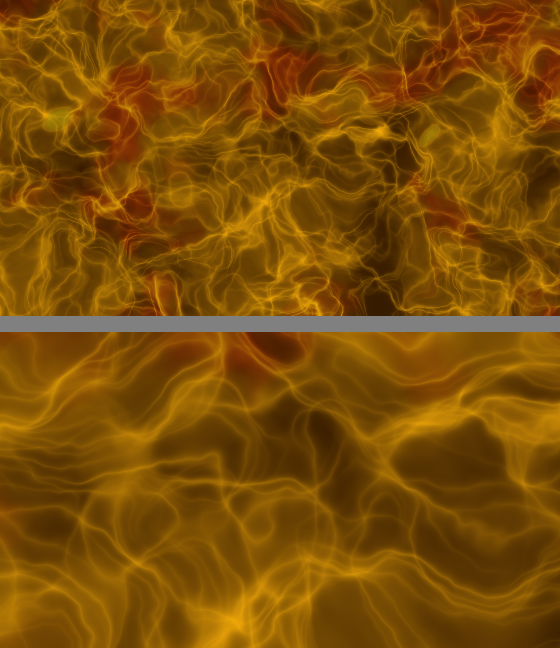
Top: the whole. Bottom: its middle third, enlarged.
Give the GLSL for this background, as a Shadertoy shader.

```glsl
// Translucent golden membranes over brown depth, with rusty pockets and small cells.
// Families of contours taken from pairs of gradient noise fields share their
// crossings, so the strands gather into knots and fan out into sheets.

vec2 hash2(vec2 p) {
    vec3 h = fract(p.xyx * vec3(0.1031, 0.1030, 0.0973));
    h += dot(h, h.yzx + 33.33);
    return fract((h.xx + h.yz) * h.zy);
}

float corner(vec2 cell, vec2 offset) {
    float angle = 6.2832 * hash2(cell).x;
    return dot(vec2(cos(angle), sin(angle)), offset);
}

float gradientNoise(vec2 p) {
    vec2 i = floor(p), f = fract(p);
    vec2 u = f * f * f * (f * (f * 6.0 - 15.0) + 10.0);
    vec2 e = vec2(1, 0);
    return mix(mix(corner(i, f), corner(i + e, f - e), u.x),
               mix(corner(i + e.yx, f - e.yx), corner(i + 1.0, f - 1.0), u.x), u.y);
}

float fbm(vec2 p) {
    float sum = 0.0, amp = 1.0;
    for (int i = 0; i < 3; i++) {
        sum += amp * gradientNoise(p);
        p = mat2(1.6, 1.2, -1.2, 1.6) * p + 7.3;
        amp *= 0.5;
    }
    return sum;
}

// Light of one bundle: x = thin strands, y = sheets that fade to one side.
vec2 bundle(vec2 p, float freq, float seed) {
    float base = gradientNoise(p * freq + seed);
    float fan = gradientNoise(p * freq * 1.3 + seed + 31.7);
    vec2 light = vec2(0);
    for (int i = 0; i < 6; i++) {
        float id = float(i);
        vec2 shift = seed + id * vec2(5.7, 9.1);
        float wobble = gradientNoise(p * 9.0 + shift) + 0.4 * gradientNoise(p * 23.0 - shift);
        float n = base + (id - 2.5) * 0.22 * fan + 0.09 * wobble;
        float visible = smoothstep(-0.25, 0.4, gradientNoise(p * 4.5 - shift));
        light.x += visible * exp(-abs(n) * 230.0 / freq);
        light.y += visible * exp(n > 0.0 ? -8.0 * n : 45.0 * n);
    }
    return light;
}

// Scattered oval cells: x = rim and body light, y = yellow-green filling.
vec2 ovalCells(vec2 p) {
    vec2 light = vec2(0);
    vec2 grid = p * 4.0, home = floor(grid);
    float wobble = 0.09 * gradientNoise(p * 16.0) + 0.03 * gradientNoise(p * 40.0);
    for (int y = -1; y <= 1; y++)
    for (int x = -1; x <= 1; x++) {
        vec2 cell = home + vec2(x, y);
        vec2 rnd = hash2(cell + 17.0), kind = hash2(cell + 53.0);
        if (kind.x > 0.3) continue;
        float a = 6.2832 * rnd.x;
        vec2 d = mat2(cos(a), sin(a), -sin(a), cos(a)) * (grid - cell - 0.2 - 0.6 * rnd);
        float edge = length(d * vec2(1.0, 1.0 + kind.y)) - mix(0.12, 0.25, rnd.y) + wobble;
        float body = smoothstep(0.04, -0.08, edge);
        light.x += 0.3 * exp(-abs(edge) * 30.0) + 0.1 * body;
        light.y += body * step(kind.x, 0.08);
    }
    return light;
}

void mainImage(out vec4 fragColor, in vec2 fragCoord) {
    vec2 p = fragCoord / iResolution.y;

    // Broad folds plus a fine tremor
    vec2 q = p + 0.085 * vec2(fbm(p * 3.0 + 3.1), fbm(p * 3.0 + 47.9));
    q += 0.014 * vec2(fbm(p * 14.0), fbm(p * 14.0 + 61.3));

    vec2 web = bundle(q, 2.3, 11.3)
             + bundle(q, 3.6, 42.6) * vec2(0.9, 1.0)
             + bundle(q, 5.6, 73.8) * vec2(0.65, 0.8)
             + bundle(q, 8.5, 97.2) * vec2(0.4, 0.6);
    vec2 cells = ovalCells(p + 0.3 * (q - p));

    // Deep haze with a few almost black hollows
    float hollow = smoothstep(0.34, 0.5, gradientNoise(q * 1.9 + 88.2));
    float haze = 0.2 + 0.24 * fbm(q * 2.4 + 20.5) + 0.1 * fbm(q * 16.0);
    haze *= 1.0 - 0.9 * hollow;

    // Strands gather strength in some regions and fade in others
    float gather = 1.0 + 0.7 * fbm(q * 2.8 + 160.9);
    float strands = 0.42 * web.x * max(gather, 0.3);
    float light = haze + strands + 0.065 * web.y * (1.0 - 0.7 * hollow) + cells.x;
    light = 1.45 * (1.0 - exp(-0.88 * max(light, 0.0)));

    vec3 color = vec3(0.2, 0.095, 0.0) + light * vec3(0.62, 0.47, 0.025);

    // Rust shows through where the sheets are thin
    float rust = smoothstep(-0.05, 0.5, fbm(q * 2.6 + 130.4) + 0.25 * fbm(q * 11.0 + 35.0));
    rust *= smoothstep(0.95, 0.35, light) * (1.0 - hollow);
    color *= mix(vec3(1), vec3(1.06, 0.58, 1.2), rust);

    color = mix(color, vec3(0.66, 0.58, 0.04), 0.5 * cells.y);
    fragColor = vec4(color, 1.0);
}
```
